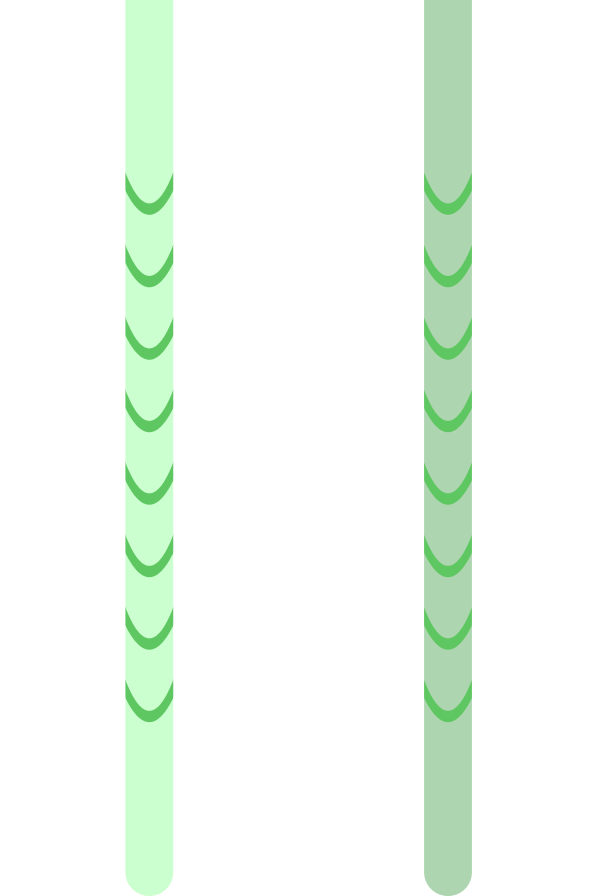
Reproduce this pattern procedurally as a Shadertoy shader.

```glsl
// Two round-ended vertical green tubes on white, each with eight curved chevrons.

// Lengths are fractions of the canvas height
const float LEFT_X = 0.16667;
const float TUBE_SPACING = 0.33333;
const float TUBE_RADIUS = 0.0267;
const float FIRST_CHEVRON_Y = 0.1940;
const float CHEVRON_STEP = 0.0809;
const float CHEVRON_COUNT = 8.0;
const float CHEVRON_THICKNESS = 0.0127;
const float LOWER_RISE = 0.0270;
const float UPPER_RISE = 0.0345;

const vec3 BACKGROUND = vec3(1.0);
const vec3 LIGHT_TUBE = vec3(0.80, 1.00, 0.81);
const vec3 DARK_TUBE = vec3(0.68, 0.84, 0.69);
const vec3 CHEVRON_COLOR = vec3(0.37, 0.78, 0.38);

// Signed distance to a tube whose rounded end rests on the lower edge
float tubeDistance(vec2 p) {
    return length(vec2(p.x, min(p.y - TUBE_RADIUS, 0.0))) - TUBE_RADIUS;
}

// Approximate signed height above a parabola with its vertex at the origin
float aboveParabola(vec2 p, float rise) {
    float curvature = rise / (TUBE_RADIUS * TUBE_RADIUS);
    float slope = 2.0 * curvature * p.x;
    return (p.y - curvature * p.x * p.x) / sqrt(1.0 + slope * slope);
}

// Band between two parabolas, repeated a limited number of times
float chevronDistance(vec2 p) {
    float baseY = p.y - FIRST_CHEVRON_Y;
    float curveY = baseY - LOWER_RISE * p.x * p.x / (TUBE_RADIUS * TUBE_RADIUS);
    float index = round((curveY - 0.5 * CHEVRON_THICKNESS) / CHEVRON_STEP);
    index = clamp(index, 0.0, CHEVRON_COUNT - 1.0);
    vec2 local = vec2(p.x, baseY - index * CHEVRON_STEP);
    float lower = aboveParabola(local, LOWER_RISE);
    float upper = aboveParabola(local - vec2(0.0, CHEVRON_THICKNESS), UPPER_RISE);
    return max(-lower, upper);
}

// Edge coverage over one pixel
float coverage(float distance, float pixel) {
    return clamp(0.5 - distance / pixel, 0.0, 1.0);
}

void mainImage(out vec4 fragColor, in vec2 fragCoord) {
    float pixel = 1.0 / iResolution.y;
    vec2 p = fragCoord * pixel;

    // Fold both tubes onto one local axis
    float tube = clamp(round((p.x - LEFT_X) / TUBE_SPACING), 0.0, 1.0);
    p.x -= LEFT_X + tube * TUBE_SPACING;

    // Chevrons are clipped by the tube outline
    vec3 color = mix(LIGHT_TUBE, DARK_TUBE, tube);
    color = mix(color, CHEVRON_COLOR, coverage(chevronDistance(p), pixel));
    color = mix(BACKGROUND, color, coverage(tubeDistance(p), pixel));
    fragColor = vec4(color, 1.0);
}
```
